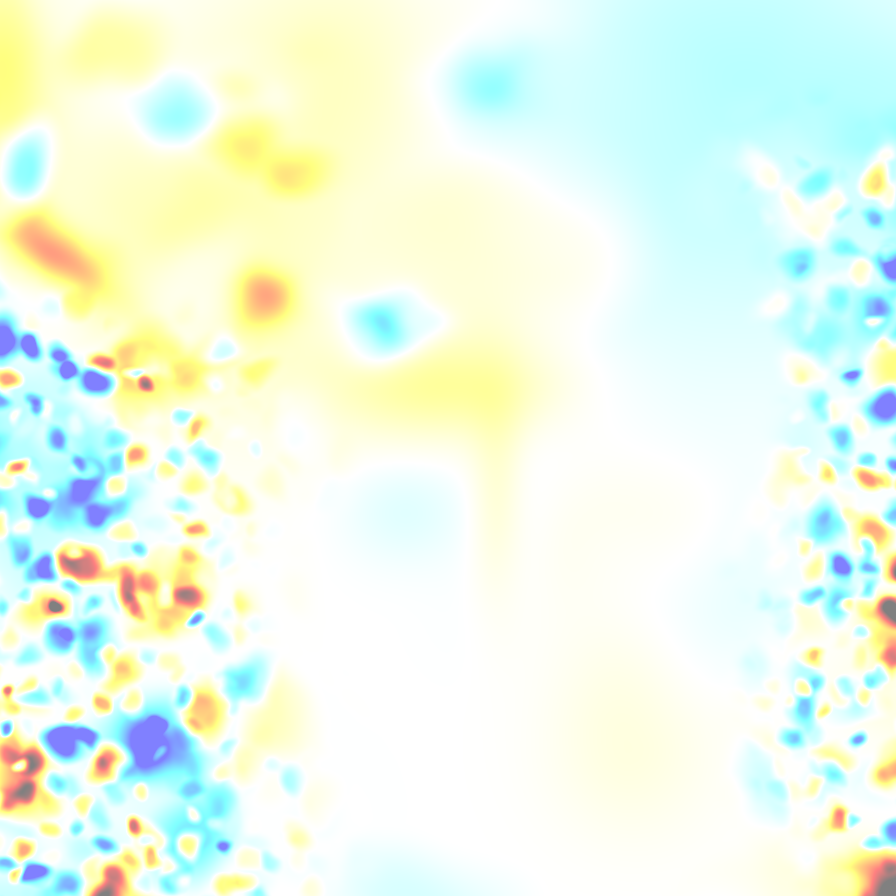
Give the GLSL for this texture map, as a WebGL 1 fragment shader.

```glsl
precision highp float;
// Signed heat map: soft cyan and yellow clouds with fine hot and cold specks at the sides.
uniform vec2 u_resolution;

#define BROAD_CELLS 4.5
#define MEDIUM_CELLS 11.0
#define SMALL_CELLS 23.0
#define FINE_CELLS 40.0
#define BROAD_GAIN 0.22
#define MEDIUM_GAIN 0.95
#define SMALL_GAIN 1.1
#define FINE_GAIN 1.1
#define WARP 0.3

float hash(vec2 p) {
  return fract(sin(dot(p, vec2(127.1, 311.7))) * 43758.5);
}

float noise(vec2 p) {
  vec2 i = floor(p), f = fract(p);
  f = f * f * (3.0 - 2.0 * f);
  return mix(mix(hash(i), hash(i + vec2(1.0, 0.0)), f.x),
             mix(hash(i + vec2(0.0, 1.0)), hash(i + vec2(1.0)), f.x), f.y);
}

// Gaussian hill of the given centre, radii and height
float bump(vec2 p, vec2 centre, vec2 radii, float height) {
  vec2 d = (p - centre) / radii;
  return height * exp(-dot(d, d));
}

// Scattered soft ellipses, mostly faint, with a few strong ones of either sign
float blobs(vec2 p, float cells, float seed) {
  vec2 q = p * cells + seed;
  q += WARP * (vec2(noise(q * 1.7), noise(q * 1.7 + 31.0)) - 0.5);
  vec2 home = floor(q);
  float sum = 0.0;
  for (int j = -1; j <= 1; j++) {
    for (int i = -1; i <= 1; i++) {
      vec2 cell = home + vec2(float(i), float(j));
      vec2 jitter = vec2(hash(cell), hash(cell + 17.3));
      vec2 d = q - cell - jitter;
      float angle = 6.283 * hash(cell + 41.9);
      float c = cos(angle), s = sin(angle);
      d = vec2(c * d.x + s * d.y, (c * d.y - s * d.x) * 1.35);
      float radius = mix(0.5, 0.98, hash(cell + 63.1));
      float strength = 2.0 * hash(cell + 87.7) - 1.0;
      float shape = 1.0 - smoothstep(0.15 * radius, radius, length(d));
      sum += 2.6 * strength * strength * strength * shape;
    }
  }
  return sum;
}

// Large warm and cold areas
float layout(vec2 p) {
  float v = bump(p, vec2(0.83, 0.86), vec2(0.3, 0.26), -0.5);
  v += bump(p, vec2(0.22, 0.73), vec2(0.24, 0.2), 0.5);
  v += bump(p, vec2(0.0, 0.93), vec2(0.05, 0.12), 0.9);
  v += bump(p, vec2(0.38, 0.93), vec2(0.13, 0.14), 0.4);
  v += bump(p, vec2(0.03, 0.5), vec2(0.11, 0.16), -0.65);
  v += bump(p, vec2(0.5, 0.57), vec2(0.13, 0.06), 0.75);
  v += bump(p, vec2(0.555, 0.45), vec2(0.03, 0.13), 0.35);
  v += bump(p, vec2(0.7, 0.17), vec2(0.09, 0.1), 0.25);
  v += bump(p, vec2(0.75, 0.34), vec2(0.15, 0.09), -0.2);
  v += bump(p, vec2(0.45, 0.43), vec2(0.07, 0.06), -0.25);
  return v;
}

// Compact hot and cold spots
float accents(vec2 p) {
  vec2 q = p + 0.025 * (vec2(noise(p * 22.0), noise(p * 22.0 + 9.0)) - 0.5);
  float slant = q.y + 0.75 * q.x;
  float v = bump(vec2(q.x, slant), vec2(0.06, 0.765), vec2(0.07, 0.035), 1.5);
  v += bump(q, vec2(0.3, 0.67), vec2(0.03), 1.3);
  v += bump(q, vec2(0.17, 0.165), vec2(0.042, 0.034), -3.0);
  v += bump(q, vec2(0.43, 0.635), vec2(0.045, 0.032), -1.5);
  v += bump(q, vec2(0.54, 0.905), vec2(0.055, 0.042), -0.8);
  v += bump(q, vec2(0.23, 0.88), vec2(0.075, 0.035), -1.2);
  v += bump(q, vec2(1.0, 0.0), vec2(0.045, 0.035), 3.6);
  return v;
}

// White fades to yellow then red, or to cyan then blue
vec3 heatColour(float v) {
  float warm = max(v, 0.0), cold = max(-v, 0.0);
  float r = clamp(cold, 0.0, 1.0) + clamp(warm - 2.0, 0.0, 1.0);
  float g = clamp(abs(v) - 1.0, 0.0, 1.0);
  float b = clamp(warm, 0.0, 1.0);
  return 1.0 - 0.5 * vec3(r, g, b);
}

void main() {
  vec2 p = gl_FragCoord.xy / u_resolution;

  // Detail gathers along the left and right sides
  float wobble = 0.12 * (noise(p * 6.0) - 0.5);
  float left = 1.0 - smoothstep(0.16, 0.42, p.x + wobble);
  float right = smoothstep(0.8, 0.97, p.x + wobble) * (1.0 - smoothstep(0.7, 0.92, p.y));
  float low = 1.0 - smoothstep(0.58, 0.72, p.y + wobble);
  float fine = max(left * low, right);

  float v = layout(p) + accents(p);
  v += BROAD_GAIN * blobs(p, BROAD_CELLS, 3.0);
  v += MEDIUM_GAIN * max(left, 0.5 * right) * blobs(p, MEDIUM_CELLS, 57.0);
  v += SMALL_GAIN * fine * blobs(p, SMALL_CELLS, 113.0);
  v += FINE_GAIN * fine * fine * blobs(p, FINE_CELLS, 211.0);

  gl_FragColor = vec4(heatColour(v), 1.0);
}
```
